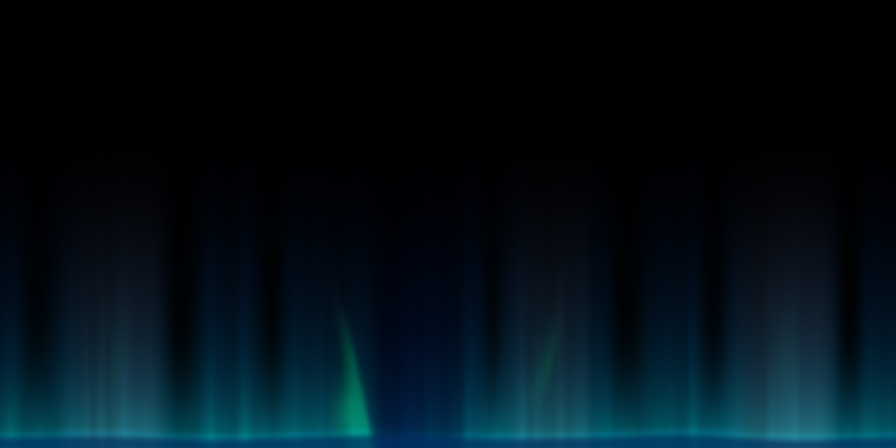
Give the GLSL for this background, as a Shadertoy shader.

```glsl
// Night aurora: soft vertical curtains of teal and blue light rising from a low horizon.

const vec3 TEAL = vec3(0.010, 0.41, 0.45);
const vec3 HAZE = vec3(0.120, 0.105, 0.110);
const vec3 GREEN = vec3(0.0, 0.34, 0.12);
const vec3 VIOLET = vec3(0.10, 0.035, 0.08);
const vec3 HORIZON_BLUE = vec3(0.0, 0.16, 0.36);

// Each entry: centre, half width, strength
const vec3 PILLARS[3] = vec3[3](
    vec3(0.130, 0.053, 0.95), vec3(0.614, 0.044, 0.8), vec3(0.877, 0.054, 1.1));
const vec3 GAPS[7] = vec3[7](
    vec3(0.042, 0.016, 0.7), vec3(0.202, 0.017, 0.85), vec3(0.303, 0.016, 0.75),
    vec3(0.550, 0.012, 0.65), vec3(0.698, 0.019, 0.85), vec3(0.797, 0.015, 0.75),
    vec3(0.948, 0.014, 0.85));
const vec3 STREAKS[9] = vec3[9](
    vec3(0.013, 0.010, 0.9), vec3(0.235, 0.008, 0.5), vec3(0.273, 0.007, 0.9),
    vec3(0.330, 0.012, 0.4), vec3(0.480, 0.013, 0.5), vec3(0.524, 0.007, 0.5),
    vec3(0.735, 0.010, 0.5), vec3(0.773, 0.007, 0.5), vec3(0.975, 0.008, 0.7));

float hash(float n) {
    return fract(sin(n * 127.1) * 43758.5453);
}

float noise(float x) {
    float cell = floor(x);
    float f = fract(x);
    return mix(hash(cell), hash(cell + 1.0), f * f * (3.0 - 2.0 * f));
}

float bell(float x, float width) {
    return exp(-x * x / (width * width));
}

// Flat-topped column with a different softness on each side
float column(float x, float halfWidth, float softLeft, float softRight) {
    float left = smoothstep(-halfWidth - softLeft, -halfWidth + softLeft, x);
    float right = 1.0 - smoothstep(halfWidth - softRight, halfWidth + softRight, x);
    return left * right;
}

// Slanted ray with a crisp right side and a left glow that spreads at the foot
float slantedRay(vec2 p, float foot, float lean, float top) {
    float x = p.x - foot - lean * p.y;
    float width = x > 0.0 ? 0.006 : 0.008 + 0.018 * bell(p.y - 0.05, 0.10);
    return bell(x, width) * (1.0 - smoothstep(0.05, top, p.y));
}

// Vertical fade, with blue reaching higher than green
vec3 curtain(float height) {
    vec3 fade = exp(-height / vec3(0.25, 0.160, 0.220));
    return TEAL * fade * (1.0 - smoothstep(0.38, 0.82, height));
}

void mainImage(out vec4 fragColor, in vec2 fragCoord) {
    vec2 p = fragCoord / iResolution.xy;

    // Base curtain with fine vertical rays
    float rays = 0.6 * noise(p.x * 50.0) + 0.4 * noise(p.x * 115.0 + 7.0);
    float contrast = mix(0.18, 0.30, smoothstep(0.05, 0.4, p.y));
    vec3 color = curtain(p.y) * (1.0 + contrast * (2.0 * rays - 1.0));

    // Deep blue opening near the middle
    float opening = column(p.x - 0.466, 0.050, 0.022, 0.045);
    color *= mix(vec3(1.0), vec3(0.4, 0.42, 0.74), opening);

    // Dark folds between curtains
    for (int i = 0; i < 7; i++) {
        float fold = bell(p.x - GAPS[i].x, GAPS[i].y) * GAPS[i].z;
        color *= 1.0 - fold * smoothstep(0.0, 0.32, p.y);
    }

    // Pale hazy pillars with a faint green core
    for (int i = 0; i < 3; i++) {
        float x = p.x - PILLARS[i].x;
        float pillar = column(x, PILLARS[i].y, 0.024, 0.013) * PILLARS[i].z;
        float shape = pillar * (0.68 + 0.32 * bell(x - 0.006, 0.042));
        float fade = exp(-p.y / 0.40) * (1.0 - smoothstep(0.30, 0.78, p.y));
        color += HAZE * shape * fade * mix(0.85, 1.15, rays);
        color += GREEN * 0.09 * pillar * bell(x, 0.012) * bell(p.y - 0.2, 0.10);
    }

    // Narrow streaks, green below and blue above
    for (int i = 0; i < 9; i++) {
        float streak = bell(p.x - STREAKS[i].x, STREAKS[i].y) * STREAKS[i].z;
        color += GREEN * 0.32 * streak * exp(-p.y / 0.12);
        color += vec3(0.0, 0.01, 0.04) * streak * (1.0 - smoothstep(0.2, 0.78, p.y));
    }

    // Leaning green rays with faint violet tips
    float mainRay = slantedRay(p, 0.413, -0.105, 0.50);
    float faintRay = slantedRay(p, 0.590, 0.115, 0.50) * smoothstep(0.05, 0.2, p.y);
    vec3 rayColor = mix(GREEN, VIOLET, smoothstep(0.20, 0.36, p.y));
    color += rayColor * (0.68 * mainRay + 0.24 * faintRay);
    color += GREEN * 0.22 * bell(p.x - 0.388, 0.013) * bell(p.y - 0.08, 0.05);

    // Horizon band and its wavering bright rim
    float rim = 0.030 + 0.012 * sin(p.x * 19.0) * noise(p.x * 9.0);
    float band = 1.0 - smoothstep(rim - 0.020, rim + 0.004, p.y);
    color = mix(color, HORIZON_BLUE + 0.3 * color * vec3(1.0, 0.4, 0.2), band * 0.8);
    color += vec3(0.0, 0.045, 0.065) * bell(p.y - rim, 0.009) * (1.0 - 0.6 * opening);

    fragColor = vec4(clamp(color, 0.0, 1.0), 1.0);
}
```
